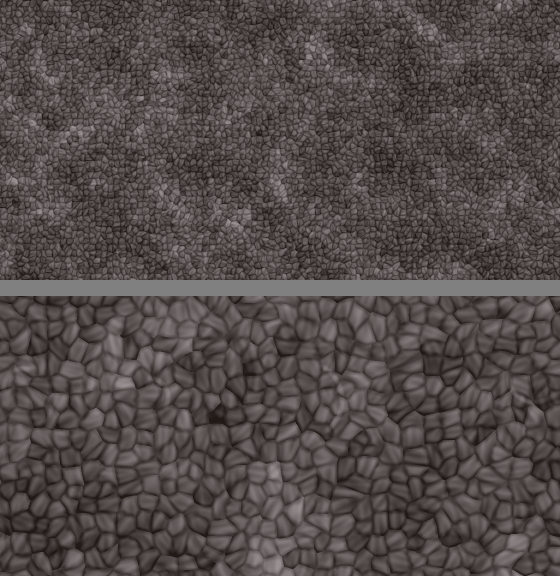
Top, the full canvas; bottom, a detail of the centre.
This texture is drawn by a Shadertoy shader. Its source:

```glsl
// Dense cut-pile carpet of grey-brown wool tufts with pale flecks and stray hairs.

const float TUFTS_HIGH = 47.0;                   // tufts over the canvas height
const vec3  DARK_WOOL  = vec3(0.19, 0.16, 0.15);
const vec3  PALE_WOOL  = vec3(0.49, 0.46, 0.46);
const float BASE_TONE  = 0.40;                   // 0 is dark wool, 1 is pale wool
const float GAP_DEPTH  = 0.44;
const float GAP_WIDTH  = 0.42;
const float TUFT_VARY  = 0.36;
const float SIDE_LIGHT = 0.26;
const float FIBRE_VARY = 0.55;
const float PATCH_VARY = 0.30;
const float FLECK_GAIN = 0.34;
const float HAIR_GAIN  = 0.30;
const float VIGNETTE   = 0.12;
const float LEAN       = 0.9;                    // mean fibre angle in radians
const float LEAN_VARY  = 2.6;
const vec2  STRETCH    = vec2(0.85, 1.2);        // tuft metric along, across the lean
const vec2  FIBRE_FREQ = vec2(0.9, 2.8);         // along, across the fibre
const vec2  LIGHT_DIR  = vec2(0.5, 0.86);
const float HAIR_CELL  = 7.0;                    // tufts per stray-hair cell
const int   SAMPLES    = 2;                      // per axis, smooths the edges

vec2 hash22(vec2 p) {
    vec3 q = fract(p.xyx * vec3(0.1031, 0.1030, 0.0973));
    q += dot(q, q.yzx + 33.33);
    return fract((q.xx + q.yz) * q.zy);
}

mat2 rotation(float a) {
    float c = cos(a), s = sin(a);
    return mat2(c, -s, s, c);
}

float cornerSlope(vec2 cell, vec2 offset) {
    float a = 6.2832 * hash22(cell + 71.0).x;
    return dot(vec2(cos(a), sin(a)), offset);
}

float gradientNoise(vec2 p) {
    vec2 i = floor(p), f = fract(p), e = vec2(1.0, 0.0);
    vec2 u = f * f * f * (f * (f * 6.0 - 15.0) + 10.0);
    return mix(mix(cornerSlope(i, f), cornerSlope(i + e, f - e), u.x),
               mix(cornerSlope(i + e.yx, f - e.yx), cornerSlope(i + 1.0, f - 1.0), u.x), u.y);
}

// One faint curved hair in some of the coarse cells
float strayHair(vec2 p) {
    vec2 cell = floor(p / HAIR_CELL);
    vec2 rnd = hash22(cell + 311.0);
    vec2 q = (fract(p / HAIR_CELL) - 0.5) * HAIR_CELL;
    q = rotation(6.2832 * rnd.x) * (q - (rnd.yx - 0.5) * 2.0);
    float radius = 1.0 + 1.2 * rnd.y;
    float line = 1.0 - smoothstep(0.05, 0.2, abs(length(q) - radius));
    float arc = smoothstep(0.35, 0.6, q.x / max(length(q), 0.01));
    return line * arc * step(0.55, fract(rnd.x * 7.0 + rnd.y * 3.0));
}

float carpetTone(vec2 p) {
    // Nearest and second nearest tuft, each with its own lean
    vec2 home = floor(p), nearCell = home, nearOffset = vec2(0.0), nearLocal = vec2(0.0);
    float nearest = 9.0, second = 9.0;
    for (int y = -1; y <= 1; y++)
    for (int x = -1; x <= 1; x++) {
        vec2 cell = home + vec2(x, y);
        vec2 rnd = hash22(cell);
        vec2 offset = p - cell - 0.1 - 0.8 * rnd;
        float angle = LEAN + LEAN_VARY * (fract(rnd.x * 5.0 + rnd.y * 9.0) - 0.5);
        vec2 local = rotation(angle) * offset;
        float d = length(local * STRETCH);
        if (d < nearest) {
            second = nearest;
            nearest = d;
            nearCell = cell;
            nearOffset = offset;
            nearLocal = local;
        } else second = min(second, d);
    }
    vec2 wool = hash22(nearCell + 157.0);

    // Shaded tuft with dark gaps and fine fibres
    float tone = BASE_TONE;
    tone += GAP_DEPTH * (smoothstep(0.0, GAP_WIDTH, second - nearest) - 0.6);
    tone += TUFT_VARY * (wool.x - 0.5);
    tone += SIDE_LIGHT * dot(nearOffset, LIGHT_DIR);
    tone += FIBRE_VARY * gradientNoise(nearLocal * FIBRE_FREQ + 60.0 * wool + 20.0);

    // Cloudy patches and clustered pale flecks
    float cloud = gradientNoise(p / 7.0 + 9.0) + 0.6 * gradientNoise(p / 21.0 + 40.0);
    float cluster = gradientNoise(p / 4.5 + 80.0) + 0.5 * cloud;
    tone += PATCH_VARY * cloud;
    tone += FLECK_GAIN * smoothstep(0.1, 0.45, cluster) * smoothstep(0.35, 0.8, wool.y);
    return tone + HAIR_GAIN * strayHair(p);
}

void mainImage(out vec4 fragColor, in vec2 fragCoord) {
    float tone = 0.0;
    for (int y = 0; y < SAMPLES; y++)
    for (int x = 0; x < SAMPLES; x++) {
        vec2 shift = (vec2(x, y) + 0.5) / float(SAMPLES) - 0.5;
        tone += carpetTone((fragCoord + shift) / iResolution.y * TUFTS_HIGH + 5.0);
    }
    tone /= float(SAMPLES * SAMPLES);

    vec2 centred = fragCoord / iResolution.xy - 0.5;
    tone -= VIGNETTE * (dot(centred, centred) - 0.17);
    fragColor = vec4(mix(DARK_WOOL, PALE_WOOL, clamp(tone, -0.2, 1.35)), 1.0);
}
```
